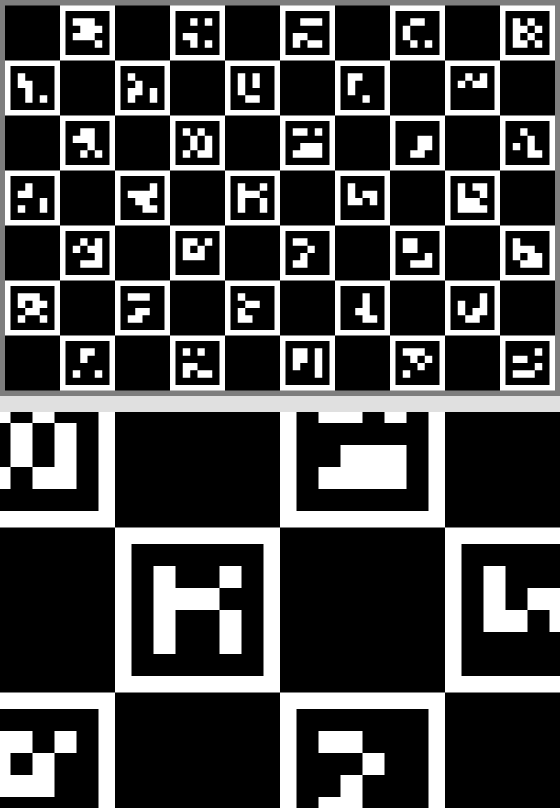
Top: the whole. Bottom: its middle third, enlarged.
This pattern is drawn by a Shadertoy shader. Its source:

```glsl
// Calibration board: a 10 by 7 checkerboard whose white squares each hold a
// black marker with a 4 by 4 grid of hashed bits, inside a thin grey margin.
// Each pixel averages a small grid of samples to smooth the hard edges.

const vec2  BOARD_SQUARES = vec2(10.0, 7.0);
const float CANVAS_ASPECT = 512.0 / 362.0;
const float SQUARE_SIZE   = 0.0982;  // fraction of canvas width
const float MARKER_SIZE   = 0.8;     // fraction of a square
const float MARKER_CELLS  = 6.0;     // bits plus a one-cell black border
const float BIT_DENSITY   = 0.5;     // share of white bits
const uint  BIT_SEED      = 17u;
const int   SAMPLES       = 4;       // per axis

const float BLACK  = 0.0;
const float WHITE  = 1.0;
const float MARGIN = 0.495;

// Integer mixing hash, returns 0..1
float hash(uvec2 p) {
    uint h = p.x * 1597334677u ^ p.y * 3812015801u ^ BIT_SEED * 668265263u;
    h = (h ^ (h >> 16)) * 2146121005u;
    h = (h ^ (h >> 15)) * 2221713035u;
    h ^= h >> 16;
    return float(h >> 8) / 16777216.0;
}

bool inside(vec2 p, vec2 low, vec2 high) {
    return all(greaterThanEqual(p, low)) && all(lessThan(p, high));
}

// White frame, black marker border and random bits of one square
float markerShade(vec2 local, vec2 square) {
    vec2 cell = floor(((local - 0.5) / MARKER_SIZE + 0.5) * MARKER_CELLS);
    if (!inside(cell, vec2(0.0), vec2(MARKER_CELLS))) return WHITE;
    if (!inside(cell, vec2(1.0), vec2(MARKER_CELLS - 1.0))) return BLACK;
    float bit = hash(uvec2(square * MARKER_CELLS + cell));
    return bit < BIT_DENSITY ? WHITE : BLACK;
}

// p is measured in squares from the lower left corner of the board
float boardShade(vec2 p) {
    if (!inside(p, vec2(0.0), BOARD_SQUARES)) return MARGIN;
    vec2 square = floor(p);
    bool isWhite = mod(square.x + square.y, 2.0) > 0.5;
    return isWhite ? markerShade(fract(p), square) : BLACK;
}

void mainImage(out vec4 fragColor, in vec2 fragCoord) {
    float canvasWidth = min(iResolution.x, iResolution.y * CANVAS_ASPECT);
    float squarePixels = SQUARE_SIZE * canvasWidth;
    vec2 centre = 0.5 * iResolution.xy;

    // Box filter over the pixel
    float shade = 0.0;
    for (int y = 0; y < SAMPLES; y++) {
        for (int x = 0; x < SAMPLES; x++) {
            vec2 offset = (vec2(x, y) + 0.5) / float(SAMPLES) - 0.5;
            vec2 p = (fragCoord + offset - centre) / squarePixels;
            shade += boardShade(p + 0.5 * BOARD_SQUARES);
        }
    }
    shade /= float(SAMPLES * SAMPLES);

    fragColor = vec4(vec3(shade), 1.0);
}
```
